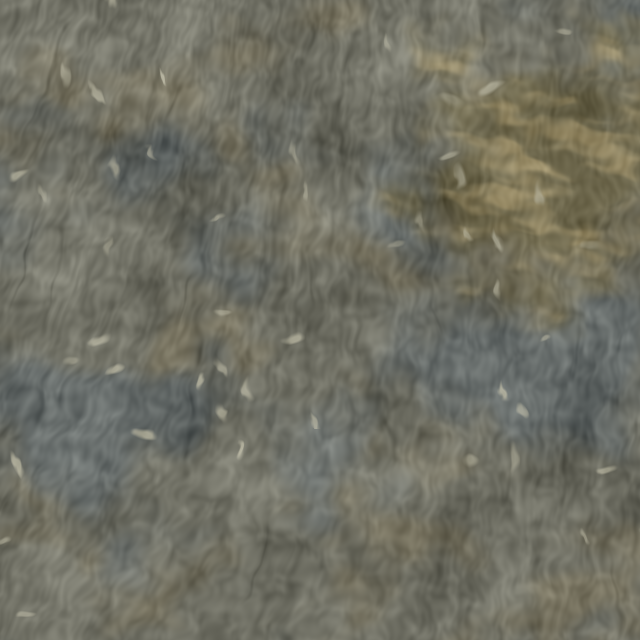
Reproduce this texture procedurally as a WebGL 1 fragment shader.

```glsl
precision highp float;
// Weathered grey stone: leaning fibrous grain over soft cool and warm stains,
// one ochre patch of flat layered slabs, and scattered small pale chips.
// Built from stretched gradient noise, warped ellipses and a jittered grid.
uniform vec2 u_resolution;

const vec3 STONE = vec3(0.437, 0.437, 0.392);
const vec3 COOL = vec3(0.395, 0.418, 0.412);
const vec3 WARM = vec3(0.462, 0.444, 0.370);
const vec3 OCHRE_DARK = vec3(0.435, 0.410, 0.300);
const vec3 OCHRE_LIGHT = vec3(0.630, 0.575, 0.420);
const vec3 CHIP = vec3(0.715, 0.705, 0.625);

const vec2 OCHRE_CENTER = vec2(0.86, 0.75);
const vec2 OCHRE_RADIUS = vec2(0.25, 0.24);
const float COOL_BAND_Y = 0.36;
const float LEAN_LEFT = 0.34;      // sideways drift of the grain per height
const float LEAN_RIGHT = 0.04;
const float BLOTCH_AMOUNT = 0.10;
const float STREAK_AMOUNT = 0.085;
const float FINE_AMOUNT = 0.075;
const float LAYER_AMOUNT = 0.055;
const float CRACK_AMOUNT = 0.045;
const float CHIP_CELLS = 13.0;
const float CHIP_CHANCE = 0.15;
const float TAU = 6.2831853;

float hash(vec2 p) {
  return fract(sin(dot(p, vec2(127.1, 311.7))) * 43758.545);
}

float cornerSlope(vec2 cell, vec2 offset) {
  float angle = TAU * hash(cell);
  return dot(vec2(cos(angle), sin(angle)), offset);
}

// Gradient noise, about -0.7 to 0.7
float noise(vec2 p) {
  vec2 i = floor(p);
  vec2 f = p - i;
  vec2 w = f * f * f * (f * (f * 6.0 - 15.0) + 10.0);
  vec2 e = vec2(0.0, 1.0);
  float low = mix(cornerSlope(i, f), cornerSlope(i + e.yx, f - e.yx), w.x);
  float high = mix(cornerSlope(i + e.xy, f - e.xy), cornerSlope(i + e.yy, f - e.yy), w.x);
  return mix(low, high, w.y);
}

float fbm(vec2 p) {
  float sum = 0.0;
  float gain = 1.0;
  for (int i = 0; i < 3; i++) {
    sum += gain * noise(p);
    p = p * 2.03 + vec2(17.3, 9.1);
    gain *= 0.55;
  }
  return sum;
}

// Coverage of pale chips, at most one per grid cell
float chips(vec2 p, float seed) {
  vec2 grid = p * CHIP_CELLS + seed;
  vec2 cell = floor(grid);
  vec2 center = 0.32 + 0.36 * vec2(hash(cell + 3.7), hash(cell + 8.2));
  vec2 d = grid - cell - center;
  float angle = mix(-0.5, 0.1, hash(cell + 5.1));
  d = mat2(cos(angle), sin(angle), -sin(angle), cos(angle)) * d;
  float flatness = hash(cell + 1.9);
  vec2 radius = mix(vec2(0.10, 0.27), vec2(0.26, 0.11), step(0.6, flatness));
  radius *= mix(0.65, 1.05, hash(cell + 6.4));
  float chance = CHIP_CHANCE * smoothstep(-0.05, 0.55, p.y) * 1.2;
  float strength = step(hash(cell), chance) * mix(0.45, 1.0, hash(cell + 2.6));
  return strength * smoothstep(1.15, 0.35, length(d / radius));
}

void main() {
  vec2 p = gl_FragCoord.xy / u_resolution;
  vec2 wobble = vec2(noise(p * 24.0), noise(p * 24.0 + 31.0));

  // Grain space, sheared more on the left than on the right
  float lean = mix(LEAN_LEFT, LEAN_RIGHT, smoothstep(0.0, 0.75, p.x));
  vec2 grain = vec2(p.x - lean * (p.y - 0.5), p.y) + 0.012 * wobble;

  // Broad stains
  float blotch = fbm(p * vec2(5.0, 6.0) + 4.0);
  float bandOffset = (p.y - COOL_BAND_Y) / 0.17;
  float cool = fbm(p * 3.6 + 12.0) + 0.38 * exp(-bandOffset * bandOffset);
  float warm = fbm(p * vec2(4.0, 5.5) + 43.0);
  vec3 color = mix(STONE, WARM, smoothstep(0.0, 0.5, warm));
  color = mix(color, COOL, smoothstep(0.1, 0.6, cool));

  // Ochre patch with nearly level slabs
  float reach = length((p - OCHRE_CENTER) / OCHRE_RADIUS) + 0.6 * fbm(p * 7.0 + 25.0);
  float ochre = smoothstep(1.05, 0.5, reach);
  vec2 bed = p + vec2(0.0, 0.12 * p.x) + 0.014 * wobble;
  float slab = noise(bed * vec2(8.0, 25.0)) + 0.6 * noise(bed * vec2(22.0, 58.0) + 7.0);
  vec3 slabColor = mix(OCHRE_DARK, OCHRE_LIGHT, smoothstep(-0.2, 0.55, slab));
  color = mix(color, slabColor, 0.9 * ochre);

  // Fibrous grain, faint layers and thin dark cracks
  float streak = noise(grain * vec2(52.0, 17.0)) + 0.5 * noise(grain * vec2(26.0, 7.0) + 5.0);
  float fine = noise(grain * vec2(98.0, 52.0) + 11.0);
  float layer = noise(bed * vec2(16.0, 44.0) + 19.0);
  float crackLine = 1.0 - smoothstep(0.0, 0.11, abs(noise(grain * vec2(20.0, 4.5) + 2.0)));
  float crack = crackLine * smoothstep(0.0, 0.35, noise(p * 8.0 + 37.0));
  float tone = BLOTCH_AMOUNT * blotch + STREAK_AMOUNT * mix(streak, 0.4 * streak, ochre);
  tone += FINE_AMOUNT * fine + LAYER_AMOUNT * layer - CRACK_AMOUNT * crack;
  color += tone * vec3(1.0, 1.0, 0.96);

  // Pale chips with ragged outlines
  vec2 ragged = p + 0.012 * wobble + 0.006 * vec2(fine, layer);
  float chip = max(chips(ragged, 0.0), chips(ragged, 40.45));
  color = mix(color, CHIP + 0.5 * tone, 0.9 * chip);

  gl_FragColor = vec4(clamp(color, 0.0, 1.0), 1.0);
}
```
